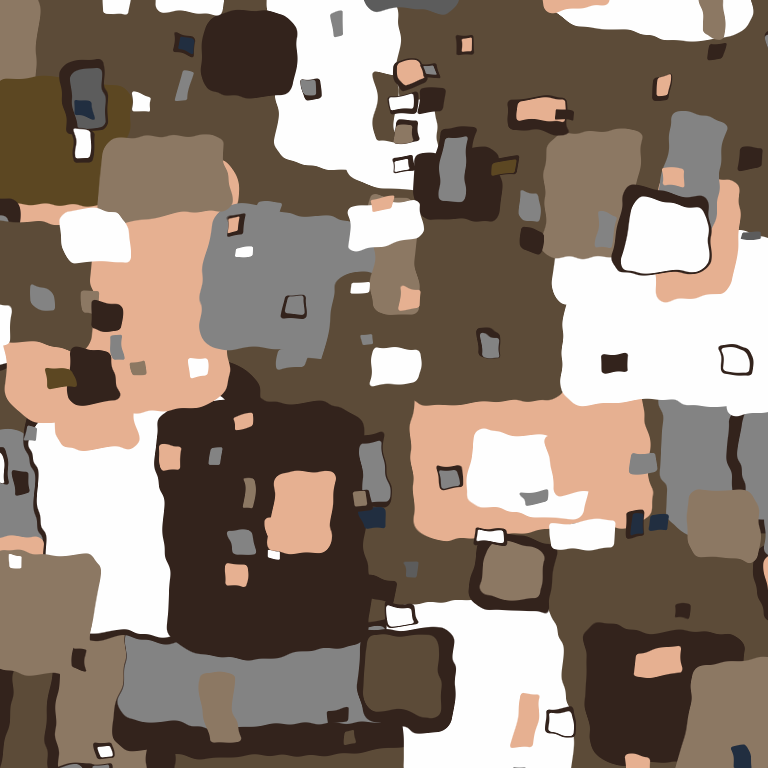
This pattern is drawn by a Shadertoy shader. Its source:

```glsl
// Patchwork of flat, wobbly-edged blocks in earth tones, white and grey.
// Four layers of jittered rounded boxes, from coarse to fine, are painted over
// a brown ground; layered sines bend the plane so that no edge stays straight.

const int COLOURS = 8;
const vec3 BROWN = vec3(0.36, 0.295, 0.22);
const vec3 DARK  = vec3(0.20, 0.137, 0.11);
const vec3 NAVY  = vec3(0.13, 0.18, 0.25);
const vec3 PALETTE[COLOURS] = vec3[COLOURS](
    BROWN,
    vec3(0.36, 0.28, 0.135),   // olive
    vec3(0.515),               // grey
    vec3(0.55, 0.47, 0.39),    // taupe
    vec3(0.90, 0.69, 0.57),    // peach
    DARK,
    vec3(0.995),               // white
    vec3(0.36));               // slate
const float SHARE[COLOURS] = float[COLOURS](
    0.04, 0.07, 0.155, 0.11, 0.22, 0.13, 0.22, 0.055);

const float TILT       = 0.16;  // full range of block rotation, radians
const float JITTER     = 0.6;   // full range of block centres, in cells
const float ROUNDING   = 0.32;  // corner radius relative to the short side
const float RIM_CHANCE = 0.28;  // blocks with a dark surround
const float RIM_WIDTH  = 0.09;  // surround width, in cells
const vec3  WOBBLE     = vec3(0.011, 0.0032, 0.0012); // coarse to fine

vec3 hash3(vec3 p) {
    p = fract(p * vec3(0.1031, 0.1030, 0.0973));
    p += dot(p, p.yxz + 33.33);
    return fract((p.xxy + p.yxx) * p.zyx);
}

// Three octaves of crossed sines, each fed by the one before
vec2 bend(vec2 p, float seed) {
    vec2 q = p + seed * vec2(3.7, 5.3);
    vec2 a = sin(q.yx * vec2(9.0, 11.0) + 1.7 * sin(q * 6.0 + seed));
    vec2 b = sin(q.yx * vec2(53.0, 47.0) + 2.0 * sin(q * 31.0) + 2.0 * a);
    vec2 c = sin(q.yx * vec2(137.0, 149.0) + 2.0 * sin(q * 83.0) + b);
    return p + WOBBLE.x * a + WOBBLE.y * b + WOBBLE.z * c;
}

float roundedBox(vec2 p, vec2 halfSize) {
    float r = ROUNDING * min(halfSize.x, halfSize.y);
    vec2 d = abs(p) - halfSize + r;
    return length(max(d, 0.0)) + min(max(d.x, d.y), 0.0) - r;
}

// Walks the cumulative shares until they pass the pick
vec3 pickColour(float pick) {
    vec3 colour = PALETTE[COLOURS - 1];
    float total = 0.0;
    for (int i = 0; i < COLOURS; i++) {
        total += SHARE[i];
        if (pick < total) { colour = PALETTE[i]; break; }
    }
    return colour;
}

// Paints one grid of boxes; sizes are half extents in cells
void paintLayer(inout vec3 colour, vec2 p, float grid, vec2 sizeRange,
                float density, float navyShare, float seed) {
    vec2 q = bend(p, seed) * grid;
    vec2 home = floor(q);
    float pixel = grid / iResolution.y;

    for (int j = -1; j <= 1; j++)
    for (int i = -1; i <= 1; i++) {
        vec2 cell = home + vec2(i, j);
        vec3 place = hash3(vec3(cell + 40.0, seed * 17.0));
        vec3 form  = hash3(vec3(cell + 90.0, seed * 29.0));
        vec3 style = hash3(vec3(cell + 150.0, seed * 41.0));
        if (place.z > density) continue;

        vec2 local = q - cell - 0.5 - JITTER * (place.xy - 0.5);
        float angle = TILT * (form.z - 0.5);
        float s = sin(angle), c = cos(angle);
        local = mat2(c, s, -s, c) * local;
        vec2 halfSize = mix(sizeRange.xx, sizeRange.yy, form.xy);

        // Dark surround, pushed to one side
        if (style.x < RIM_CHANCE) {
            vec2 shift = RIM_WIDTH * (2.0 * style.yz - 1.0);
            float rim = roundedBox(local - shift, halfSize + RIM_WIDTH);
            colour = mix(colour, DARK, clamp(0.5 - rim / pixel, 0.0, 1.0));
        }

        // An evenly spread sequence keeps the colour shares balanced
        float pick = fract(dot(cell, vec2(0.7549, 0.5698)) + seed * 0.37);
        vec3 fill = style.y < navyShare ? NAVY : pickColour(pick);
        float box = roundedBox(local, halfSize);
        colour = mix(colour, fill, clamp(0.5 - box / pixel, 0.0, 1.0));
    }
}

void mainImage(out vec4 fragColor, in vec2 fragCoord) {
    vec2 p = fragCoord / iResolution.y;
    vec3 colour = BROWN;

    //                    grid  half sizes        density navy seed
    paintLayer(colour, p,  4.0, vec2(0.22, 0.72), 0.95, 0.0,  1.0);  // fields
    paintLayer(colour, p,  7.0, vec2(0.20, 0.60), 0.50, 0.0,  2.0);  // blocks
    paintLayer(colour, p, 11.0, vec2(0.12, 0.55), 0.22, 0.0,  3.0);  // strips
    paintLayer(colour, p, 24.0, vec2(0.14, 0.42), 0.11, 0.12, 4.0);  // chips

    fragColor = vec4(colour, 1.0);
}
```
